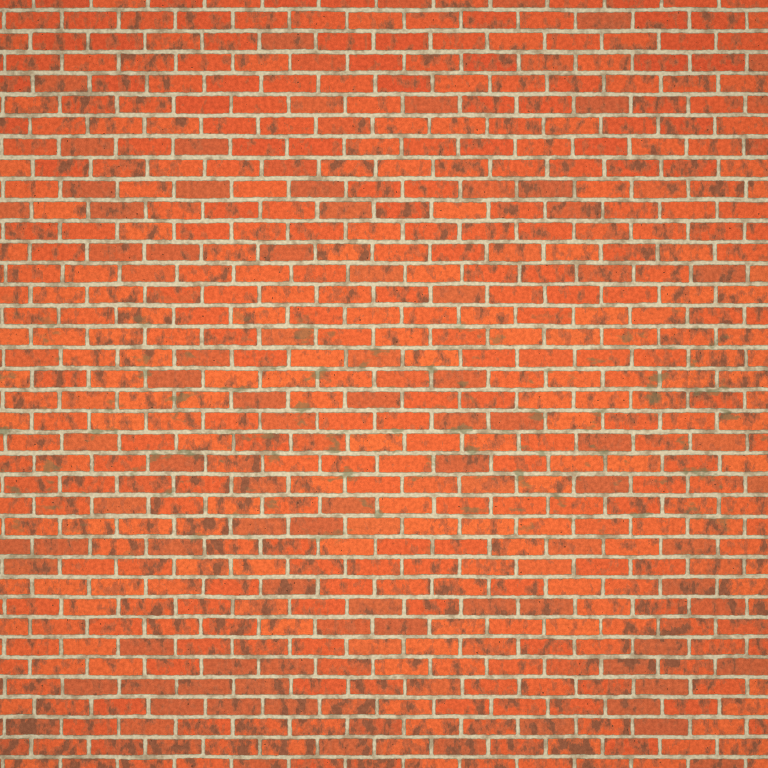
This texture is drawn by a Shadertoy shader. Its source:

```glsl
// Weathered orange brick wall in running bond with pale, sandy mortar.

const float COLUMNS = 13.45;
const float ROWS = 36.4;
const vec2 HALF_BRICK = vec2(0.0350, 0.0112);
const float CORNER_RADIUS = 0.0017;

const vec3 ORANGE = vec3(0.95, 0.45, 0.24);
const vec3 RED = vec3(0.87, 0.35, 0.21);
const vec3 RUST = vec3(0.76, 0.40, 0.26);
const vec3 SOOT = vec3(0.52, 0.34, 0.25);
const vec3 MOSS = vec3(0.47, 0.47, 0.33);
const vec3 MORTAR = vec3(0.86, 0.80, 0.66);
const vec3 DIRTY_MORTAR = vec3(0.71, 0.62, 0.49);

struct Brick {
    vec2 id;
    vec2 local; // canvas units from the brick centre
};

float hash(vec2 p) {
    vec3 q = fract(p.xyx * vec3(0.1031, 0.1030, 0.0973));
    q += dot(q, q.yzx + 33.33);
    return fract((q.x + q.y) * q.z);
}

vec2 gradient(vec2 cell) {
    float angle = 6.28319 * hash(cell);
    return vec2(cos(angle), sin(angle));
}

// Gradient noise, roughly -0.7 to 0.7
float noise(vec2 p) {
    vec2 i = floor(p);
    vec2 f = p - i;
    vec2 u = f * f * f * (f * (f * 6.0 - 15.0) + 10.0);
    vec2 e = vec2(0.0, 1.0);
    float a = dot(gradient(i), f);
    float b = dot(gradient(i + e.yx), f - e.yx);
    float c = dot(gradient(i + e.xy), f - e.xy);
    float d = dot(gradient(i + e.yy), f - e.yy);
    return mix(mix(a, b, u.x), mix(c, d, u.x), u.y);
}

float fbm(vec2 p) {
    float sum = 0.0;
    float weight = 1.0;
    for (int i = 0; i < 4; i++) {
        sum += weight * noise(p);
        p = p * 2.03 + 17.3;
        weight *= 0.55;
    }
    return sum;
}

float roundedBox(vec2 p, vec2 halfSize, float radius) {
    vec2 q = abs(p) - halfSize + radius;
    return length(max(q, 0.0)) + min(max(q.x, q.y), 0.0) - radius;
}

// Courses are counted from the top and tighten slightly near the ground
Brick layBrick(vec2 uv) {
    float depth = 1.0 - uv.y;
    float course = ROWS * depth - 0.464 + 2.0 * max(depth - 0.69, 0.0);
    float row = floor(course);
    float shift = 0.5 * mod(row, 2.0) + 0.08 * (hash(vec2(row, 7.0)) - 0.5);
    float column = uv.x * COLUMNS - 0.06 + shift;
    vec2 local = vec2(fract(column) - 0.5, 0.5 - fract(course));
    return Brick(vec2(floor(column), row) + 50.0, local / vec2(COLUMNS, ROWS));
}

vec3 brickColor(vec2 uv, vec2 id) {
    // Fired tone: redder near the top, browner near the ground
    float ground = 1.0 - smoothstep(0.0, 0.32, uv.y);
    float redness = 0.55 * hash(id) + 0.5 * smoothstep(0.55, 1.0, uv.y) + 0.2 * ground;
    vec3 color = mix(ORANGE, RED, clamp(redness, 0.0, 1.0));
    float rusty = smoothstep(0.70, 1.0, hash(id + 31.0) + 0.12 * ground);
    color = mix(color, RUST, 0.65 * rusty);

    // Smears stay within one brick, thickest in wide dirty regions
    vec2 origin = id * vec2(5.7, 3.1);
    float region = 0.35 * noise(uv * 5.0 + 3.0) + 0.2 * ground;
    float smear = fbm(uv * vec2(62.0, 38.0) + origin) + region + 0.25 * (hash(id + 9.0) - 0.5);
    color = mix(color, RUST, 0.75 * smoothstep(0.0, 0.22, smear));
    color = mix(color, SOOT, 0.75 * smoothstep(0.26, 0.60, smear));

    // Fine grain and dark pits
    color *= 1.0 + 0.13 * fbm(uv * 190.0);
    float pits = smoothstep(0.48, 0.62, noise(uv * 210.0 + 5.0));
    return mix(color, SOOT * 0.6, 0.5 * pits);
}

vec3 mortarColor(vec2 uv, float gap) {
    float dirt = smoothstep(-0.15, 0.65, fbm(uv * 45.0) + 0.3 * noise(uv * 6.0));
    vec3 color = mix(MORTAR, DIRTY_MORTAR, dirt);
    color *= 1.0 + 0.12 * noise(uv * 260.0);
    return color * mix(0.78, 1.0, smoothstep(0.0, 0.0018, gap)); // recess shadow
}

void mainImage(out vec4 fragColor, in vec2 fragCoord) {
    vec2 uv = fragCoord / iResolution.y;
    float pixel = 1.0 / iResolution.y;

    // Slightly crooked courses and chipped brick edges
    vec2 bend = 0.0012 * vec2(noise(uv * 14.0), noise(uv * 14.0 + 40.0));
    Brick brick = layBrick(uv + bend);
    vec2 trim = 0.0009 * vec2(hash(brick.id + 3.0), hash(brick.id + 5.0));
    float edge = roundedBox(brick.local, HALF_BRICK - trim, CORNER_RADIUS);
    edge += 0.0009 * fbm(uv * 110.0);
    float coverage = 1.0 - smoothstep(-0.7 * pixel, 0.7 * pixel, edge);

    vec3 color = mix(mortarColor(uv, edge), brickColor(uv, brick.id), coverage);

    // Moss in a band across the middle
    float band = smoothstep(0.22, 0.36, uv.y) * (1.0 - smoothstep(0.52, 0.66, uv.y));
    float moss = smoothstep(0.30, 0.62, fbm(uv * vec2(24.0, 38.0) + 70.0));
    color = mix(color, MOSS, 0.55 * band * moss);

    // Light falls off towards the borders
    vec2 centered = uv - vec2(0.5, 0.48);
    color *= 1.03 - 0.26 * dot(centered, centered);
    fragColor = vec4(clamp(color, 0.0, 1.0), 1.0);
}
```
